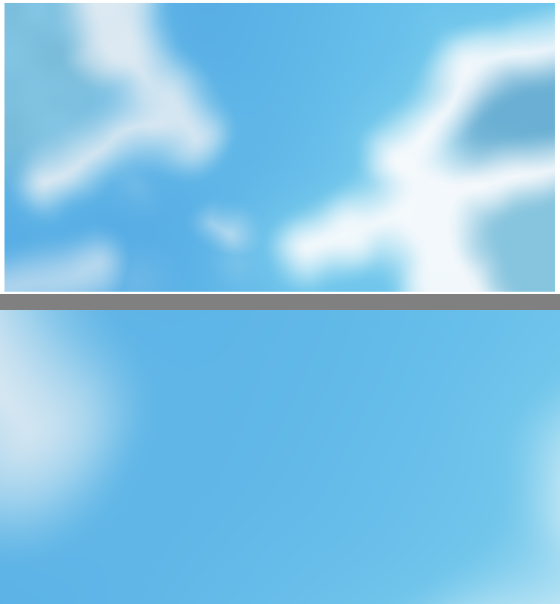
Top, the full canvas; bottom, a detail of the centre.
Give the GLSL for this texture, as a WebGL 2 fragment shader.

```glsl
#version 300 es
precision highp float;
// Soft, out-of-focus clouds on a blue sky inside a thin white margin.
// Strands are tapered capsule distances bent by layered noise and joined smoothly;
// thin haze fills the two side banks, and a pale halo surrounds the strands.
uniform vec2 u_resolution;
out vec4 outColor;

const vec3 SKY_DEEP = vec3(0.34, 0.68, 0.895);
const vec3 SKY_LIGHT = vec3(0.40, 0.75, 0.92);
const vec3 HALO = vec3(0.53, 0.83, 0.93);
const vec3 HAZE_LEFT = vec3(0.49, 0.75, 0.87);
const vec3 HAZE_HIGH = vec3(0.42, 0.69, 0.83);
const vec3 HAZE_LOW = vec3(0.53, 0.77, 0.87);
const vec3 CLOUD_LEFT = vec3(0.88, 0.92, 0.95);
const vec3 CLOUD_RIGHT = vec3(0.97, 0.98, 0.99);
const vec3 MARGIN_COLOR = vec3(1.0);
const vec2 FRAME_LOW = vec2(0.008, 0.0075);   // sky area, as parts of the canvas
const vec2 FRAME_HIGH = vec2(0.991, 0.990);
const vec2 SKY_SIZE = vec2(1.91, 1.0);
const float EDGE = 0.085;        // half width of the cloud edges
const float HALO_FALLOFF = 10.0;
const float WARP = 0.06;
const float WARP_SCALE = 4.5;
const float WISP_STRENGTH = 0.15;
const int WISPS = 5;

float hash(vec2 p) {
  return fract(sin(dot(p, vec2(127.1, 311.7))) * 43758.5453);
}

float noise(vec2 p) {
  vec2 i = floor(p), f = fract(p);
  f = f * f * f * (f * (f * 6.0 - 15.0) + 10.0);
  return mix(mix(hash(i), hash(i + vec2(1, 0)), f.x),
             mix(hash(i + vec2(0, 1)), hash(i + vec2(1, 1)), f.x), f.y);
}

float layered(vec2 p) {
  return 0.65 * noise(p) + 0.35 * noise(p * 2.1 + 4.7);
}

// Distance to a strand whose radius changes from radii.x to radii.y.
float strand(vec2 p, vec2 a, vec2 b, vec2 radii) {
  vec2 ab = b - a;
  float t = clamp(dot(p - a, ab) / dot(ab, ab), 0.0, 1.0);
  return length(p - a - ab * t) - mix(radii.x, radii.y, t);
}

float cover(float d) {
  return 1.0 - smoothstep(-EDGE, EDGE, d);
}

// Rounded union, so that joints between strands stay soft.
float join(float a, float b) {
  float h = max(0.1 - abs(a - b), 0.0);
  return min(a, b) - h * h * 2.5;
}

float leftBank(vec2 p) {
  float d = strand(p, vec2(0.37, 1.05), vec2(0.40, 0.88), vec2(0.14, 0.11));
  d = join(d, strand(p, vec2(0.40, 0.88), vec2(0.55, 0.67), vec2(0.08, 0.07)));
  d = join(d, strand(p, vec2(0.55, 0.67), vec2(0.66, 0.55), vec2(0.07, 0.075)));
  return join(d, strand(p, vec2(0.55, 0.60), vec2(0.14, 0.38), vec2(0.06, 0.065)));
}

float rightBank(vec2 p) {
  float d = strand(p, vec2(1.95, 0.87), vec2(1.62, 0.77), vec2(0.05, 0.07));
  d = join(d, strand(p, vec2(1.62, 0.77), vec2(1.40, 0.45), vec2(0.055, 0.085)));
  d = join(d, strand(p, vec2(1.40, 0.43), vec2(1.48, 0.29), vec2(0.08, 0.10)));
  d = join(d, strand(p, vec2(1.48, 0.31), vec2(1.95, 0.46), vec2(0.095, 0.05)));
  d = join(d, strand(p, vec2(1.05, 0.14), vec2(1.21, 0.20), vec2(0.075, 0.08)));
  d = join(d, strand(p, vec2(1.21, 0.20), vec2(1.46, 0.27), vec2(0.06, 0.08)));
  return join(d, strand(p, vec2(1.47, 0.23), vec2(1.55, -0.03), vec2(0.09, 0.16)));
}

// Fainter patches low on the left side.
float lowPatches(vec2 p) {
  float bank = cover(strand(p, vec2(0.0, 0.02), vec2(0.32, 0.09), vec2(0.08, 0.075)));
  float puff = cover(strand(p, vec2(0.72, 0.24), vec2(0.79, 0.20), vec2(0.02, 0.045)));
  return max(bank * 0.72, puff * 0.75);
}

// Barely visible scattered wisps in the left half.
float wisps(vec2 p) {
  float sum = 0.0;
  for (int i = 0; i < WISPS; i++) {
    vec2 seed = vec2(float(i), 3.7);
    vec2 center = vec2(0.25 + 0.55 * hash(seed), hash(seed + 5.3));
    vec2 q = (p - center) / (0.06 + 0.04 * hash(seed + 9.1));
    sum += exp(-dot(q, q));
  }
  return min(sum, 1.0) * WISP_STRENGTH;
}

void main() {
  vec2 uv = gl_FragCoord.xy / u_resolution;
  vec2 p = (uv - FRAME_LOW) / (FRAME_HIGH - FRAME_LOW) * SKY_SIZE;
  vec2 bend = vec2(layered(p * WARP_SCALE), layered(p * WARP_SCALE + 17.3)) - 0.5;
  vec2 q = p + WARP * bend;

  // Sky, brighter toward the right and the lower edge.
  float light = smoothstep(0.45, 1.4, p.x + 0.25 * (0.5 - p.y));
  vec3 color = mix(SKY_DEEP, SKY_LIGHT, light);

  // Pale halo, then the haze enclosed by the banks.
  float dLeft = leftBank(q), dRight = rightBank(q);
  color = mix(color, HALO, 0.35 * exp(-HALO_FALLOFF * 1.5 * max(dLeft, 0.0)));
  color = mix(color, HALO, 0.8 * exp(-HALO_FALLOFF * max(dRight, 0.0)));
  float hazeLeft = 1.0 - smoothstep(0.22, 0.48, length(q - vec2(0.06, 0.76)));
  float hazeRight = smoothstep(1.42, 1.65, q.x)
                  * (1.0 - smoothstep(0.72, 0.88, q.y - 0.32 * (q.x - 1.75)));
  color = mix(color, HAZE_LEFT + 0.06 * (layered(p * 6.0) - 0.5), hazeLeft);
  color = mix(color, mix(HAZE_LOW, HAZE_HIGH, smoothstep(0.3, 0.6, q.y)), hazeRight);

  // Clouds, with slight variation in thickness.
  float thickness = 0.84 + 0.16 * layered(p * 6.0 + 8.0);
  color = mix(color, CLOUD_LEFT, max(wisps(q), lowPatches(q)) * thickness);
  color = mix(color, CLOUD_LEFT, cover(dLeft) * thickness);
  color = mix(color, CLOUD_RIGHT, cover(dRight) * mix(thickness, 1.0, 0.5));

  // White margin, one pixel soft at the border.
  vec2 inset = min(uv - FRAME_LOW, FRAME_HIGH - uv) * u_resolution;
  float inside = clamp(min(inset.x, inset.y) + 0.5, 0.0, 1.0);
  outColor = vec4(mix(MARGIN_COLOR, color, inside), 1.0);
}
```
